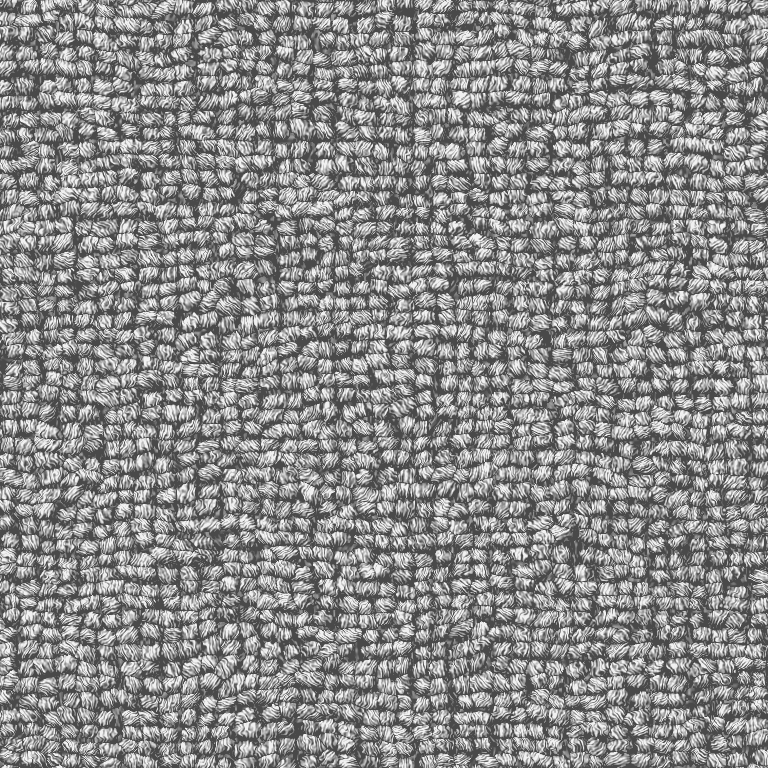
Write a WebGL 1 fragment shader that draws this texture.

```glsl
precision highp float;
// Grey loop-pile carpet: wavy rows of rounded yarn tufts, packed closely.
// Each tuft is a jittered superellipse dome, lit from above and streaked by
// slanted fibres; the highest dome wins and creases between tufts go dark.

uniform vec2 u_resolution;

#define COLUMNS 39.0
#define ROWS 49.0
#define JITTER 0.40
#define WAVINESS 0.013
#define TURN 0.9
#define LONG_SHARE 0.13
#define FIBRES_PER_ROW 4.4
#define FIBRE_CONTRAST 0.74
#define CREASE_DEPTH 0.42
#define BACKING vec3(0.285)
#define HIGHLIGHT vec3(0.945)

float hash(vec2 p) {
  vec3 q = fract(p.xyx * vec3(0.1031, 0.1030, 0.0973));
  q += dot(q, q.yzx + 33.33);
  return fract((q.x + q.y) * q.z);
}

float noise(vec2 p) {
  vec2 i = floor(p), f = fract(p);
  f = f * f * (3.0 - 2.0 * f);
  return mix(mix(hash(i), hash(i + vec2(1.0, 0.0)), f.x),
             mix(hash(i + vec2(0.0, 1.0)), hash(i + 1.0), f.x), f.y);
}

// Fibre brightness, about -1 to 1, in the tuft's own frame
float fibres(vec2 local, vec2 id) {
  float slant = 2.2 * (hash(id + 61.7) - 0.5);
  float fan = 1.0 + 1.2 * (hash(id + 23.1) - 0.5) * local.y;
  float across = local.x * fan + slant * local.y;
  vec2 seed = id * 7.31;
  float bend = noise(local * 3.5 + seed);
  float twist = sin(6.2832 * (across * FIBRES_PER_ROW + 1.6 * bend));
  float strand = noise(vec2(across * 8.5 + bend, local.y * 3.2) + seed) - 0.5;
  float fleck = noise(local * vec2(9.0, 7.0) + seed + 50.0) - 0.5;
  return 0.36 * twist + 1.2 * strand + 0.7 * fleck;
}

void main() {
  vec2 p = gl_FragCoord.xy / u_resolution.y;

  // Bend the rows gently, and let the tufts turn by region
  vec2 wave = vec2(noise(p * 11.0 + 3.7), noise(p * 9.0 + 41.3)) - 0.5;
  wave += 0.5 * (vec2(noise(p * 24.0 + 17.0), noise(p * 21.0 + 71.0)) - 0.5);
  vec2 grid = (p + WAVINESS * wave) * vec2(COLUMNS, ROWS) + 20.0;
  float regionTurn = TURN * (noise(p * 7.0 + 9.0) - 0.5);
  float fray = noise(p * ROWS * vec2(7.0, 5.0) + 5.0) - 0.5;
  float lump = noise(p * ROWS * 2.4 + 63.0) - 0.5;
  vec2 cell = floor(grid);
  vec2 aspect = vec2(ROWS / COLUMNS, 1.0);

  // Find the highest and second highest tuft here
  float top = -9.0, second = -9.0, rim = 1.0;
  vec2 tuftLocal = vec2(0.0), tuftOffset = vec2(0.0), tuftId = cell;
  for (int j = -1; j <= 1; j++) {
    for (int i = -1; i <= 1; i++) {
      vec2 id = cell + vec2(float(i), float(j));
      vec2 rnd = vec2(hash(id), hash(id + 113.5));
      vec2 offset = (grid - id - 0.5 - JITTER * (rnd - 0.5)) * aspect;

      float turn = regionTurn + 0.7 * (hash(id + 37.9) - 0.5);
      float c = cos(turn), s = sin(turn);
      vec2 local = vec2(c * offset.x + s * offset.y, c * offset.y - s * offset.x);

      float isLong = step(1.0 - LONG_SHARE, hash(id + 83.3));
      vec2 halfSize = vec2(mix(0.50, 0.66, hash(id + 51.1)) + 0.28 * isLong,
                           mix(0.48, 0.60, hash(id + 29.6))) * aspect;
      vec2 q = abs(local) / halfSize;
      float d = pow(pow(q.x, 2.4) + pow(q.y, 2.4), 1.0 / 2.4);
      d += 0.34 * fray + 0.22 * lump;
      float lift = 0.4 * isLong + 0.25 * hash(id + 7.7);
      float height = 1.0 - d * abs(d) + lift * (1.0 - d);

      if (height > top) {
        second = top;
        top = height;
        rim = max(d, 0.0);
        tuftLocal = local;
        tuftOffset = offset;
        tuftId = id;
      } else {
        second = max(second, height);
      }
    }
  }

  // Dome shading, light from above, fibres and creases
  float tone = 0.67 - 0.60 * pow(min(rim, 1.2), 2.6);
  tone += dot(tuftOffset, vec2(-0.14, 0.58));
  tone += 0.10 * (hash(tuftId + 97.0) - 0.5);
  tone += FIBRE_CONTRAST * fibres(tuftLocal, tuftId);
  tone -= CREASE_DEPTH * (1.0 - smoothstep(0.0, 0.32, top - max(second, 0.0)));

  // Dark backing crossed by stray fibres
  float lean = 1.6 * (noise(p * ROWS * 0.8) - 0.5);
  vec2 strayAt = p * ROWS + vec2(lean * 0.6, 0.0);
  float stray = 1.1 * noise(strayAt * vec2(8.0, 4.0) + 31.0) - 0.52;
  tone = mix(stray, tone, smoothstep(-0.12, 0.14, top));

  gl_FragColor = vec4(mix(BACKING, HIGHLIGHT, clamp(tone, 0.0, 1.0)), 1.0);
}
```
